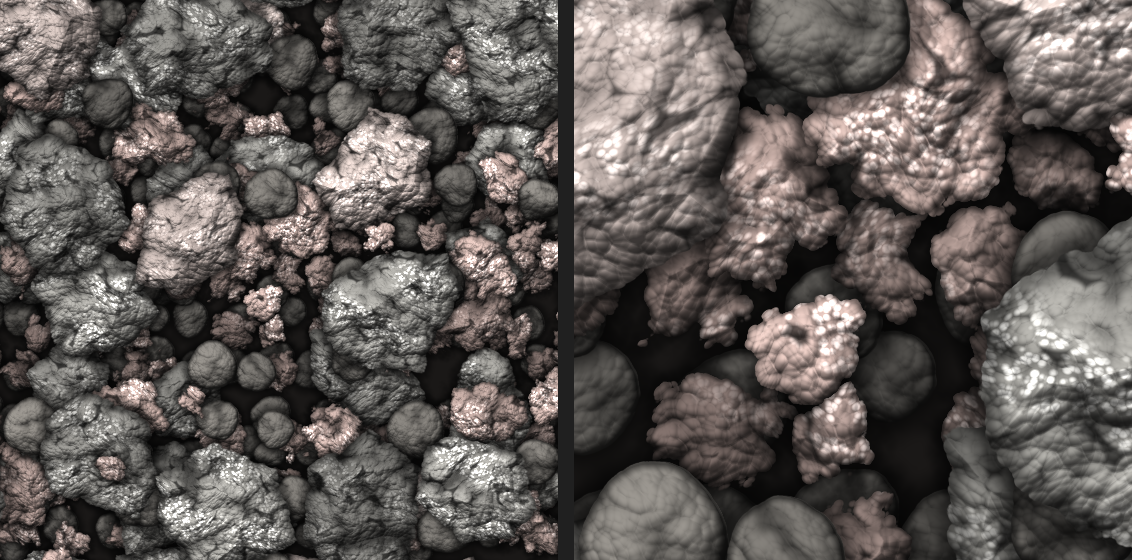
Left: the whole. Right: its middle third, enlarged.
Reproduce this texture procedurally as a Shadertoy shader.

```glsl
// Loose volcanic gravel: dark pellets, reddish cinders and craggy grey rocks.
// Stones are scattered on jittered grids and painted from the deepest layer up;
// each is a faceted or round dome roughened by octaves of cellular noise.

const int PELLET = 0, CINDER = 1, ROCK = 2;

vec2 hash2(vec2 p) {
    vec3 a = fract(p.xyx * vec3(0.1031, 0.1030, 0.0973));
    a += dot(a, a.yzx + 33.33);
    return fract((a.xx + a.yz) * a.zy);
}

// Cellular noise: rounded bulges parted by creases
float bulge(vec2 p) {
    vec2 id = floor(p), f = fract(p);
    float nearest = 1.0;
    for (int y = -1; y <= 1; y++)
    for (int x = -1; x <= 1; x++) {
        vec2 o = vec2(x, y);
        vec2 v = o + hash2(id + o) - f;
        nearest = min(nearest, dot(v, v));
    }
    return 1.0 - nearest;
}

// Surface coordinates, bent by sines so the creases wander
vec2 grainAt(vec2 q, vec2 seed, int kind) {
    vec2 g = q * (kind == ROCK ? vec2(0.95, 1.1) : vec2(1.1)) + 9.0 * hash2(seed + 5.0);
    g += 0.007 * sin(g.yx * 33.0 + vec2(0.0, 2.0));
    return g + 0.002 * sin(g.yx * 105.0 + vec2(1.0, 4.0));
}

float reliefAt(vec2 g) {
    float sum = 0.0, freq = 20.0;
    for (int i = 0; i < 4; i++) {
        sum += 0.5 * bulge(g * freq) / freq;
        freq *= 2.0;
        g = mat2(0.8, 0.6, -0.6, 0.8) * g + 0.37;
    }
    return sum;
}

// Returns signed edge distance, height and relief
vec3 stone(vec2 q, float r, vec2 seed, int kind) {
    float relief = reliefAt(grainAt(q, seed, kind));
    vec2 shape = hash2(seed + 2.0);
    if (kind == PELLET) {
        float d = length(q * (1.0 + 0.18 * shape)) - r;
        d += 0.04 * r * sin(atan(q.y, q.x) * 3.0 + 6.28 * shape.x) + 0.2 * (0.0375 - relief);
        return vec3(d, 0.6 * sqrt(max(-d * (2.0 * r + d), 0.0)) + 0.35 * relief, relief);
    }
    // Facets: slanted planes around a tilted top
    float d = -1.0;
    float height = 0.36 * r + dot(q, 0.8 * (shape - 0.5));
    for (int k = 0; k < 7; k++) {
        vec2 h = hash2(seed + 11.0 + 3.0 * float(k));
        float a = (float(k) + 0.7 * h.x) * 0.898 + shape.y;
        float reach = r * (0.78 + 0.27 * h.y) * (1.0 - 0.22 * pow(sin(a - 3.14 * shape.x), 2.0));
        float plane = dot(q, vec2(cos(a), sin(a))) - reach;
        d = max(d, plane);
        height = min(height, -plane * (0.4 + 0.9 * h.x));
    }
    d += (kind == CINDER ? 1.2 : 0.55) * (0.0375 - relief);
    return vec3(d, height + (kind == CINDER ? 0.8 : 0.72) * relief, relief);
}

vec3 shadeStone(vec2 q, float r, vec2 seed, int kind, vec3 s) {
    vec2 g = grainAt(q, seed, kind), tone = hash2(seed + 8.0);

    // Light from the upper left, dimmed in creases and at the rim
    float e = 0.0018;
    vec2 slope = vec2(stone(q + vec2(e, 0.0), r, seed, kind).y,
                      stone(q + vec2(0.0, e), r, seed, kind).y) - s.y;
    vec3 normal = normalize(vec3(-slope / e, 1.0));
    float light = 0.32 + 0.9 * max(dot(normal, normalize(vec3(-0.25, 0.5, 0.9))), 0.0);
    light *= mix(0.5, 1.12, smoothstep(0.022, 0.043, s.z));
    light *= mix(0.55, 1.0, smoothstep(0.0, 0.16 * r, -s.x));

    vec3 albedo = vec3(0.345, 0.335, 0.32);
    if (kind == CINDER) albedo = vec3(0.56, 0.487, 0.465);
    if (kind == ROCK) albedo = tone.y > 0.93 ? vec3(0.64, 0.59, 0.57) : vec3(0.445, 0.44, 0.425);
    albedo *= 0.8 + 0.4 * tone.x;

    // Pale mineral flecks gathered in patches, and dark pores
    if (kind != PELLET) {
        float patches = sin(g.x * 41.0 + 2.0 * sin(g.y * 29.0)) + sin(g.y * 47.0 + g.x * 23.0);
        float fleck = smoothstep(0.52, 0.92, bulge(g * 85.0) * bulge(g.yx * 180.0));
        fleck *= smoothstep(-0.8, 1.2, patches);
        albedo += 0.5 * fleck * mix(0.3, 1.0, tone.x);
        albedo *= mix(0.4, 1.0, smoothstep(0.3, 0.6, bulge(g * 43.0 + 3.0)));
    }
    return albedo * light;
}

// Paints one layer of stones, each with a contact shadow on what lies below
void scatter(inout vec3 col, vec2 p, float cells, vec2 radii, float share, int kind) {
    vec2 home = floor(p * cells);
    float px = 1.0 / iResolution.y;
    for (int y = -1; y <= 1; y++)
    for (int x = -1; x <= 1; x++) {
        vec2 id = home + vec2(x, y), seed = id + 40.0 + cells * 7.0;
        vec2 pick = hash2(seed + 21.0);
        float r = mix(radii.x, radii.y, pick.y);
        vec2 q = p - (id + 0.2 + 0.6 * hash2(seed)) / cells;
        if (pick.x > share || length(q) > 1.5 * r + 0.04) continue;
        vec3 s = stone(q, r, seed, kind);
        col *= mix(0.4, 1.0, smoothstep(-0.004, 0.020, s.x));
        if (s.x < px) {
            vec3 surface = shadeStone(q, r, seed, kind, s);
            col = mix(col, surface, 1.0 - smoothstep(-px, px, s.x));
        }
    }
}

void mainImage(out vec4 fragColor, in vec2 fragCoord) {
    vec2 p = fragCoord / iResolution.y;
    vec3 col = vec3(0.11, 0.10, 0.095);
    scatter(col, p, 13.0, vec2(0.028, 0.040), 0.9, PELLET);
    scatter(col, p, 11.0, vec2(0.035, 0.047), 0.8, CINDER);
    col *= 0.75;
    scatter(col, p, 5.0, vec2(0.080, 0.110), 0.85, ROCK);
    scatter(col, p, 6.3, vec2(0.050, 0.080), 0.55, CINDER);
    scatter(col, p, 7.0, vec2(0.036, 0.054), 0.60, PELLET);
    scatter(col, p, 3.9, vec2(0.115, 0.160), 0.80, ROCK);
    scatter(col, p, 8.0, vec2(0.026, 0.042), 0.10, CINDER);
    col = 1.08 * col + 0.012;
    fragColor = vec4(clamp(col, 0.0, 1.0), 1.0);
}
```
